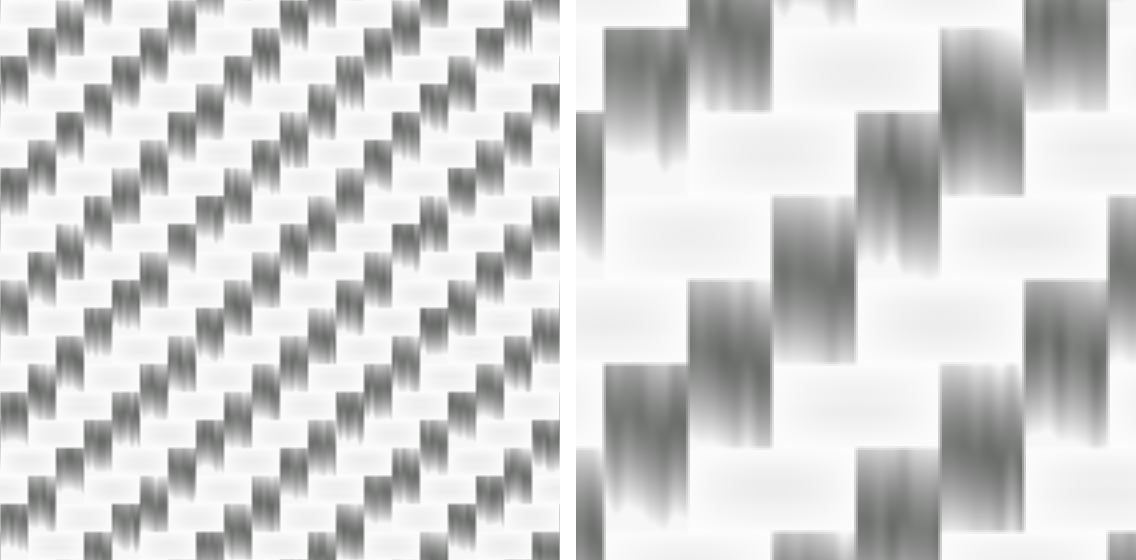
Left: the whole. Right: its middle third, enlarged.
Write a three.js fragment shader that draws this texture.

```glsl
// Twill weave: dark, streaked upright floats stepping diagonally between pale level floats.
varying vec2 vUv;

const float THREADS = 20.0;          // threads across and down, a multiple of TWILL
const float TWILL = 4.0;             // threads per twill step: two over, two under
const float FIBRES = 7.0;            // fibre streaks per thread
const vec3 WARP_DARK = vec3(0.455, 0.462, 0.455);
const vec3 WARP_LIGHT = vec3(0.97);
const vec3 WEFT_EDGE = vec3(0.988);
const vec3 WEFT_CENTRE = vec3(0.935);
const float SHADE_CENTRE = 0.38;     // darkest point along a warp float, from its top
const float SHADE_SHIFT = 0.30;      // variation of that point between floats
const float SHADE_SLANT = 0.12;      // drop of the shade towards the right
const float SHADE_RAGGED = 0.13;     // variation of the shade between fibres
const float SHADE_GAIN = 2.35;       // speed of fading away from the darkest point
const float WARP_STREAK = 0.09;
const float WEFT_STREAK = 0.016;
const float SOFTNESS = 0.0009;       // edge sample spacing in canvas units

float hash(vec2 p) {
  return fract(sin(dot(p, vec2(12.9898, 78.233))) * 43758.5453);
}

// Smooth noise across the fibres of a thread; wraps over the canvas.
float fibreNoise(float x, float seed) {
  float count = THREADS * FIBRES;
  float i = floor(x * FIBRES);
  float f = smoothstep(0.0, 1.0, fract(x * FIBRES));
  return mix(hash(vec2(mod(i, count), seed)), hash(vec2(mod(i + 1.0, count), seed)), f) - 0.5;
}

// Upright float: v runs from 0 at its top to 1 at its bottom.
vec3 warpColor(vec2 p, vec2 cell, float v, float topRow) {
  float seed = hash(vec2(cell.x, topRow) + 3.7);
  float streak = fibreNoise(p.x, topRow + 0.5);
  float centre = SHADE_CENTRE + SHADE_SHIFT * (seed - 0.5)
    + SHADE_SLANT * (p.x - cell.x - 0.5) + SHADE_RAGGED * streak;
  float fade = SHADE_GAIN * pow(abs(v - centre), 1.5);
  float fine = WARP_STREAK * fibreNoise(p.x, topRow + 31.5);
  return mix(WARP_DARK, WARP_LIGHT, clamp(fade, 0.0, 1.0)) + fine * (1.0 - min(fade, 1.0));
}

// Level float: u runs from 0 to 1 along it, v across it.
vec3 weftColor(vec2 p, float u, float v, float leftColumn) {
  float bulge = 16.0 * u * (1.0 - u) * v * (1.0 - v);
  float streak = WEFT_STREAK * fibreNoise(p.y, leftColumn + 60.5);
  return mix(WEFT_EDGE, WEFT_CENTRE, bulge) + streak * bulge;
}

vec3 weave(vec2 uv) {
  vec2 p = fract(uv) * THREADS;
  vec2 cell = floor(p);
  vec2 f = p - cell;
  float phase = mod(cell.x - cell.y + THREADS, TWILL);

  // Phases 1 and 2 are the left and right halves of a weft float.
  if (phase > 0.5 && phase < 2.5) {
    float leftColumn = mod(cell.x - floor(phase - 0.5) + THREADS, THREADS);
    return weftColor(p, 0.5 * (phase - 1.0 + f.x), f.y, leftColumn);
  }

  // Phases 3 and 0 are the top and bottom halves of a warp float.
  float lower = 1.0 - step(0.5, phase);
  float topRow = mod(cell.y + lower, THREADS);
  return warpColor(p, cell, 0.5 * (1.0 - f.y + lower), topRow);
}

void main() {
  // Average nearby samples to smooth the thread edges.
  vec3 color = vec3(0.0);
  for (int y = -1; y <= 1; y++) {
    for (int x = -1; x <= 1; x++) {
      color += weave(vUv + SOFTNESS * vec2(float(x), float(y)));
    }
  }
  gl_FragColor = vec4(color / 9.0, 1.0);
}
```
